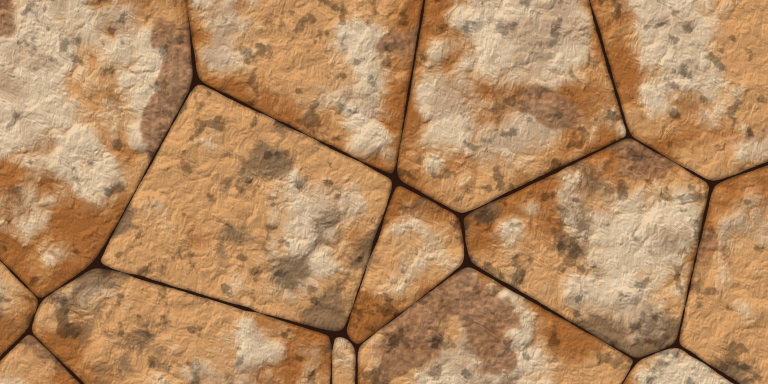
Reproduce this texture procedurally as a Shadertoy shader.

```glsl
// Dry-laid polygonal masonry: large weathered stones with hairline dark joints.
// A weighted Voronoi diagram gives straight-sided blocks with crisp corners;
// chipped noise roughens the faces and layered noise stains them.

const vec3 PALE   = vec3(0.83, 0.73, 0.60);
const vec3 OCHRE  = vec3(0.78, 0.58, 0.38);
const vec3 RUST   = vec3(0.62, 0.39, 0.20);
const vec3 TAN    = vec3(0.67, 0.54, 0.42);
const vec3 LICHEN = vec3(0.44, 0.35, 0.26);
const vec3 CRUST  = vec3(0.57, 0.41, 0.29);
const vec3 JOINT  = vec3(0.17, 0.09, 0.05);

const float STONES_PER_HEIGHT = 1.9;
const float CORNER_SHARPNESS = 75.0;
const vec2 LIGHT = vec2(-0.5, 0.866);
const mat2 OCTAVE = mat2(1.6, 1.2, -1.2, 1.6);

float hash(vec2 p) {
    return fract(sin(dot(p, vec2(127.1, 311.7))) * 43758.5453);
}

float noise(vec2 p) {
    vec2 i = floor(p), f = fract(p);
    f = f * f * (3.0 - 2.0 * f);
    return mix(mix(hash(i), hash(i + vec2(1, 0)), f.x),
               mix(hash(i + vec2(0, 1)), hash(i + vec2(1, 1)), f.x), f.y);
}

float fbm(vec2 p) {
    float sum = 0.0, amp = 0.5;
    for (int i = 0; i < 5; i++) {
        sum += amp * noise(p);
        p = OCTAVE * p + 5.3;
        amp *= 0.5;
    }
    return sum;
}

// Chipped surface height: lumps broken up by creases
float relief(vec2 p) {
    p += 0.035 * vec2(fbm(p * 18.0), fbm(p * 18.0 + 19.0));
    vec2 q = p * 13.0;
    float sum = 0.0, amp = 0.5;
    for (int i = 0; i < 5; i++) {
        float n = noise(q);
        sum += amp * mix(n, abs(2.0 * n - 1.0), 0.55);
        q = OCTAVE * q + 3.7;
        amp *= 0.58;
    }
    return sum;
}

// Stone centre in xy, weight in z
vec3 site(vec2 cell) {
    vec2 jitter = vec2(hash(cell + 3.1), hash(cell + 47.7));
    return vec3(cell + 0.05 + 0.9 * jitter, 0.45 * hash(cell + 81.3));
}

float power(vec2 p, vec3 s) {
    vec2 d = p - s.xy;
    return dot(d, d) - s.z;
}

// Returns joint distance in x and outward direction in yz; id names the stone
vec3 stoneEdge(vec2 p, out vec2 id) {
    vec2 base = floor(p);
    float best = 1e3;
    for (int k = 0; k < 25; k++) {
        vec2 cell = base + vec2(k % 5 - 2, k / 5 - 2);
        float d = power(p, site(cell));
        if (d < best) { best = d; id = cell; }
    }
    // Exponential blend of all side distances softens the corners
    vec3 own = site(id);
    float sum = 1e-20;
    vec2 outward = vec2(0.0);
    for (int k = 0; k < 25; k++) {
        if (k == 12) continue;
        vec3 other = site(id + vec2(k % 5 - 2, k / 5 - 2));
        vec2 across = other.xy - own.xy;
        float d = 0.5 * (power(p, other) - best) / length(across);
        float w = exp(-CORNER_SHARPNESS * d);
        sum += w;
        outward += w * normalize(across);
    }
    return vec3(-log(sum) / CORNER_SHARPNESS, outward / sum);
}

// Stains by place, closeness to the joint, surface height and stone
vec3 stoneColor(vec2 p, float rim, float height, vec2 id) {
    float hollow = 0.45 - height;
    float warm = fbm(p * 4.0) + 0.3 * rim + 0.5 * hollow + 0.2 * (hash(id + 11.0) - 0.5);
    float rust = fbm(p * 5.0 + 31.0) + 0.22 * rim + 0.35 * hollow
               + 0.2 * (hash(id + 23.0) - 0.5);
    float lichen = fbm(p * 8.0 + 57.0) + 0.4 * hollow + 0.35 * (hash(id + 37.0) - 0.6);
    float crust = fbm(p * 4.0 + 73.0);
    vec3 col = mix(PALE, TAN, 0.6 * smoothstep(0.42, 0.66, fbm(p * 10.0 + 91.0)));
    col = mix(col, OCHRE, smoothstep(0.48, 0.70, warm));
    col = mix(col, RUST, smoothstep(0.55, 0.78, rust));
    col = mix(col, LICHEN, 0.75 * smoothstep(0.50, 0.68, lichen));
    vec3 grains = CRUST * (0.8 + 0.4 * noise(p * 110.0));
    return mix(col, grains, 0.85 * smoothstep(0.65, 0.69, crust));
}

void mainImage(out vec4 fragColor, in vec2 fragCoord) {
    vec2 p = fragCoord / iResolution.y;
    float pixel = 1.0 / iResolution.y;

    // Stone layout, turned so the joints run diagonally
    mat2 turn = mat2(0.86, 0.51, -0.51, 0.86);
    vec2 id;
    vec3 side = stoneEdge(turn * p * STONES_PER_HEIGHT + 4.0, id);
    float edge = side.x / STONES_PER_HEIGHT + 0.010 * (fbm(p * 16.0) - 0.42);
    vec2 outward = side.yz * turn;
    float rim = exp(-17.0 * max(edge, 0.0));

    // Face lighting: bumps, small dark pits and the worn border
    vec2 face = p + 7.0 * vec2(hash(id), hash(id + 5.0));
    float height = relief(face);
    float slope = height - relief(face + 0.005 * LIGHT);
    float shade = 1.0 + clamp(2.2 * slope, -0.35, 0.14);
    shade *= 1.0 - 0.3 * smoothstep(0.60, 0.74, fbm(face * 26.0 + 13.0));
    shade += 0.12 * dot(outward, LIGHT) * exp(-70.0 * max(edge, 0.0));
    shade *= mix(0.62, 1.0, smoothstep(0.0, 0.014, edge));

    vec3 col = stoneColor(face, rim, height, id) * shade;
    float solid = smoothstep(0.0025 - 0.5 * pixel, 0.0035 + 0.5 * pixel, edge);
    fragColor = vec4(mix(JOINT, col, solid), 1.0);
}
```
